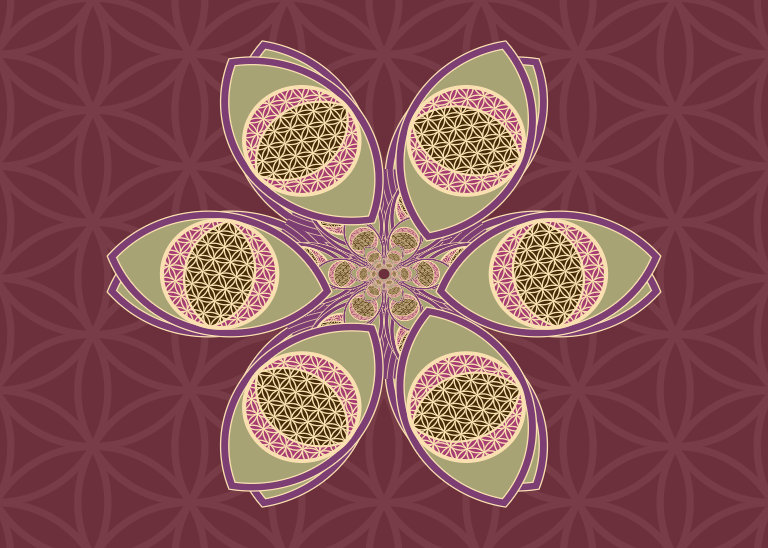
Give the GLSL for this background, as a Shadertoy shader.

```glsl
// Six eye-shaped petals around a recursive rosette, over a lattice of interlaced circles.

const float SECTOR = 1.0471976;
const float TILT = 0.169;
const float HAIRLINE = 0.0012;

const vec3 MAROON = vec3(0.425, 0.190, 0.235);
const vec3 ROSE   = vec3(0.480, 0.245, 0.290);
const vec3 PURPLE = vec3(0.490, 0.245, 0.455);
const vec3 OLIVE  = vec3(0.655, 0.640, 0.455);
const vec3 PINK   = vec3(0.650, 0.240, 0.450);
const vec3 BROWN  = vec3(0.270, 0.170, 0.030);
const vec3 CREAM  = vec3(0.980, 0.880, 0.690);

vec2 spin(vec2 p, float a) {
    float c = cos(a), s = sin(a);
    return vec2(c * p.x - s * p.y, s * p.x + c * p.y);
}

// Antialiased coverage of a shape and of a stroke
float fill(float d, float px) {
    return clamp(0.5 - d / px, 0.0, 1.0);
}

float stroke(float d, float halfWidth, float px) {
    return fill(abs(d) - halfWidth, px);
}

// Pointed oval, long along y
float pointedOval(vec2 p, float halfLength, float halfWidth) {
    float shift = 0.5 * (halfLength * halfLength - halfWidth * halfWidth) / halfWidth;
    return length(vec2(abs(p.x) + shift, p.y)) - shift - halfWidth;
}

// Distance to unit circles centred on a triangular lattice
float circleLattice(vec2 p) {
    vec2 cell = vec2(1.0, sqrt(3.0));
    vec2 a = mod(p, cell) - 0.5 * cell;
    vec2 b = mod(p - 0.5 * cell, cell) - 0.5 * cell;
    vec2 local = dot(a, a) < dot(b, b) ? a : b;
    float d = 1.0;
    for (int i = 0; i < 6; i++) {
        vec2 centre = spin(vec2(1.0, 0.0), float(i) * SECTOR);
        d = min(d, abs(length(local - centre) - 1.0));
    }
    return d;
}

// Move into the tilted frame of a petal
vec2 petalFrame(vec2 q) {
    return spin(q - vec2(0.300, 0.0), -TILT);
}

float petalShape(vec2 u) {
    return pointedOval(u.yx, 0.208, 0.121);
}

// Rim, leaf, ringed disc and dark lens of one petal
vec3 paintPetal(vec3 base, vec2 q, float px) {
    vec2 u = petalFrame(q);
    float edge = petalShape(u);
    vec3 col = mix(base, PURPLE, fill(edge, px));
    col = mix(col, CREAM, stroke(edge, HAIRLINE, px));
    col = mix(col, OLIVE, fill(edge + 0.015, px));
    col = mix(col, CREAM, stroke(edge + 0.015, HAIRLINE, px));

    float disc = length(u) - 0.109;
    float lens = pointedOval(u, 0.105, 0.064);
    float lace = circleLattice(u / 0.031) * 0.031;
    vec3 eye = mix(PINK, BROWN, fill(lens, px));
    eye = mix(eye, CREAM, stroke(lace, 0.0013, px));
    eye = mix(eye, CREAM, stroke(lens, 0.0022, px));
    eye = mix(eye, CREAM, stroke(disc + 0.003, 0.0045, px));
    return mix(col, eye, fill(disc, px));
}

// Fold the plane into one sector; the lower half is mirrored
vec2 foldSector(vec2 p) {
    float k = floor(atan(p.y, p.x) / SECTOR + 0.5);
    vec2 q = spin(p, -k * SECTOR);
    q.y *= (k > -0.5 && k < 2.5) ? 1.0 : -1.0;
    return q;
}

void mainImage(out vec4 fragColor, in vec2 fragCoord) {
    float px = 1.0 / iResolution.y;
    vec2 p = (fragCoord - 0.5 * iResolution.xy) * px;

    // Backdrop
    float weave = circleLattice((p.yx + vec2(0.008, 0.0)) / 0.2045) * 0.2045;
    vec3 col = mix(MAROON, ROSE, 0.85 * stroke(weave, 0.0065, px));

    // Rear petals
    vec2 flower = p / vec2(1.0, 0.935);
    vec2 q = foldSector(flower);
    vec2 mirrored = q * vec2(1.0, -1.0);
    float radius = length(q);
    col = paintPetal(col, mirrored, px);

    // Filaments in the hollow between petals
    float contour = petalShape(petalFrame(q));
    float thread = (abs(fract(contour / 0.011) - 0.5)) * 0.011;
    vec3 web = mix(PURPLE, CREAM, 0.8 * stroke(thread, 0.0008, px));
    col = mix(col, web, fill(radius - 0.205, px));

    // Shrinking rosettes, smaller ones on top
    float size = 0.5;
    for (int i = 0; i < 4; i++) {
        vec3 rosette = paintPetal(col, mirrored / size, px / size);
        rosette = paintPetal(rosette, q / size, px / size);
        col = mix(col, rosette, fill(radius - 0.235, px));
        size *= 0.5;
    }
    col = mix(col, MAROON, fill(radius - 0.010, px));

    // Front petals
    col = paintPetal(col, q, px);
    fragColor = vec4(col, 1.0);
}
```
